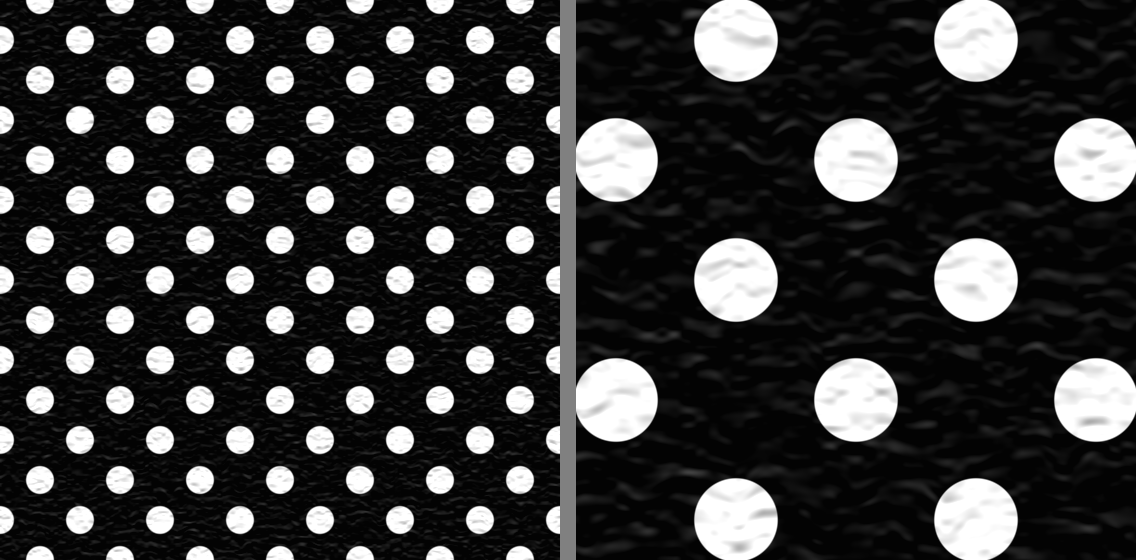
Left: the whole. Right: its middle third, enlarged.
A Shadertoy shader for this pattern:

```glsl
const float REPEATS = 7.0;
const float DOT_RADIUS = 0.174;   // in units of one repeat
const float EMBOSS_STEP = 0.002;  // in units of the canvas

float hash(vec2 cell, float seed) {
    uvec2 q = uvec2(cell) * uvec2(1597u, 3571u);
    uint n = (q.x ^ (q.y + uint(seed) * 7919u)) * 668265u;
    n = (n ^ (n >> 15)) * 224682u + q.y;
    n = (n ^ (n >> 13)) * 326648u + q.x;
    n ^= n >> 16;
    return float(n & 65535u) / 65535.0;
}

// Value noise that wraps after a whole number of cells
float tiledNoise(vec2 uv, vec2 cells, float seed) {
    vec2 p = uv * cells;
    vec2 base = floor(p);
    vec2 f = p - base;
    f = f * f * (3.0 - 2.0 * f);
    vec2 lo = mod(base, cells);
    vec2 hi = mod(base + 1.0, cells);
    float bottom = mix(hash(lo, seed), hash(vec2(hi.x, lo.y), seed), f.x);
    float top = mix(hash(vec2(lo.x, hi.y), seed), hash(hi, seed), f.x);
    return mix(bottom, top, f.y);
}

// Wrinkled grain, stretched sideways
float grainHeight(vec2 uv) {
    uv.y += 0.008 * tiledNoise(uv, vec2(56.0, 40.0), 1.0);
    return tiledNoise(uv, vec2(72.0, 120.0), 2.0)
         + 0.5 * tiledNoise(uv, vec2(130.0, 230.0), 3.0);
}

float grainSlope(vec2 uv, float stepSize) {
    vec2 offset = vec2(0.0, stepSize);
    return grainHeight(uv + offset) - grainHeight(uv - offset);
}

// Distance to the nearest point of a unit lattice through center
float latticeDistance(vec2 p, vec2 center) {
    return length(fract(p - center + 0.5) - 0.5);
}

float staggeredDots(vec2 p, float radius) {
    return min(latticeDistance(p, vec2(0.5, 0.0)),
               latticeDistance(p, vec2(0.0, 0.5))) - radius;
}

void mainImage(out vec4 fragColor, in vec2 fragCoord) {
    vec2 uv = fragCoord / iResolution.xy;

    // Dot coverage with a smoothed edge
    float edge = REPEATS / iResolution.y;
    float coverage = 1.0 - smoothstep(-edge, edge, staggeredDots(uv * REPEATS, DOT_RADIUS));

    // Grain lightens the ground and shades the dots
    float slope = grainSlope(uv, EMBOSS_STEP);
    float ground = 0.012 + 0.25 * max(slope, 0.0);
    float dots = 1.0 - 0.4 * max(-slope - 0.04, 0.0);

    fragColor = vec4(vec3(mix(ground, dots, coverage)), 1.0);
}
```
